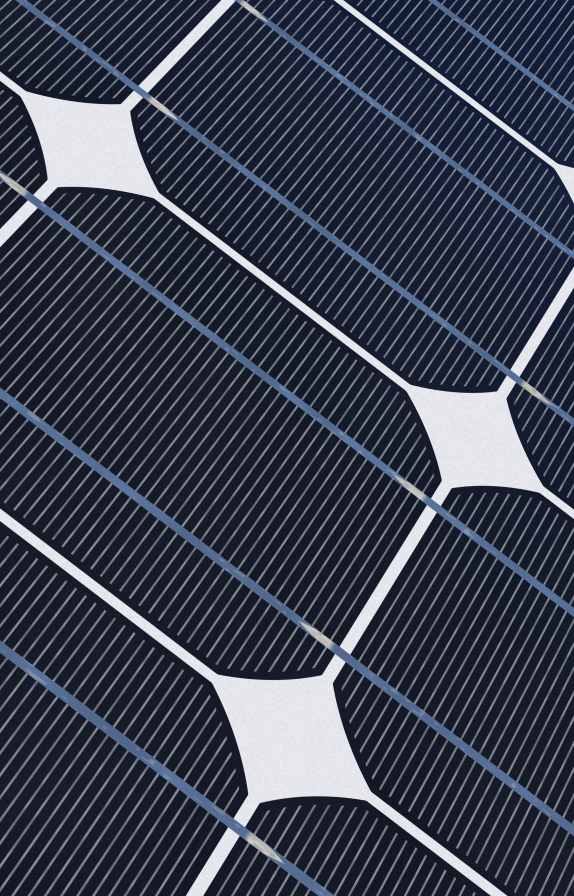
Reproduce this pattern procedurally as a Shadertoy shader.

```glsl
float hash(vec2 p) {
    vec3 q = fract(p.xyx * vec3(0.1031, 0.1030, 0.0973));
    q += dot(q, q.yzx + 33.33);
    return fract((q.x + q.y) * q.z);
}

float noise(vec2 p) {
    vec2 i = floor(p), f = fract(p);
    f = f * f * (3.0 - 2.0 * f);
    return mix(mix(hash(i), hash(i + vec2(1, 0)), f.x),
               mix(hash(i + vec2(0, 1)), hash(i + vec2(1, 1)), f.x), f.y);
}

float cross2(vec2 a, vec2 b) {
    return a.x * b.y - a.y * b.x;
}

// Inverse perspective: canvas offset to panel coordinates, one unit per cell
vec2 panelCoords(vec2 p, vec2 axisU, vec2 axisV, float tilt) {
    float c = cross2(p, axisU);
    float v = c / (cross2(axisV, axisU) - tilt * c);
    float u = dot(p * (1.0 + tilt * v) - v * axisV, axisU) / dot(axisU, axisU);
    return vec2(u, v);
}

float coverage(float d, float px) {
    return 1.0 - smoothstep(-0.7 * px, 0.7 * px, d);
}

// Square cell with corners trimmed by a circle
float cellMask(vec2 fromCentre, float gap, float radius, vec2 px) {
    return coverage(fromCentre.x - 0.5 + gap, px.x)
         * coverage(fromCentre.y - 0.5 + gap, px.y)
         * coverage(length(fromCentre) - radius, 0.5 * (px.x + px.y));
}

// Thin conductors, slightly uneven along their length
float fingerMask(vec2 panel, float count, float halfWidth, float px) {
    float x = panel.x * count;
    float line = coverage(abs(fract(x) - 0.5) - halfWidth, px * count);
    float wear = noise(vec2(floor(x) * 7.0, panel.y * 45.0));
    return line * mix(0.7, 1.1, wear);
}

void mainImage(out vec4 fragColor, in vec2 fragCoord) {
    vec2 pos = fragCoord / iResolution.y;
    vec2 panel = panelCoords(pos - vec2(0.1003, 0.8385), vec2(0.4297, -0.3281),
                             vec2(-0.2348, -0.2443), -0.1347);
    vec2 dx = dFdx(panel), dy = dFdy(panel);
    vec2 px = sqrt(dx * dx + dy * dy);
    vec2 local = fract(panel);
    vec2 fromCentre = abs(local - 0.5);
    float grain = hash(floor(pos * 512.0)) - 0.5;

    // White backing sheet
    vec3 backing = vec3(0.90, 0.905, 0.925) + 0.03 * grain;

    // Silicon, bluer toward the upper right
    float sky = smoothstep(0.7, 1.65, pos.x + pos.y);
    vec3 silicon = mix(vec3(0.085, 0.102, 0.155), vec3(0.075, 0.115, 0.225), sky);
    silicon += 0.02 * (noise(pos * 9.0) - 0.5) + 0.015 * grain;

    // Fingers stop short of the cell edge
    float fingers = fingerMask(panel, 46.0, 0.095, px.x)
                  * cellMask(fromCentre, 0.030, 0.570, px);
    vec3 cell = mix(silicon, vec3(0.52, 0.54, 0.565), min(fingers, 1.0));
    vec3 color = mix(backing, cell, cellMask(fromCentre, 0.0125, 0.587, px));

    // Two ribbons per cell, with pale solder specks
    float ribbonDist = abs(fromCentre.y - 0.25);
    float specks = smoothstep(0.72, 0.95, noise(panel * vec2(60.0, 130.0)));
    vec3 ribbon = mix(vec3(0.34, 0.435, 0.585), vec3(0.56, 0.62, 0.70), 0.6 * specks);
    ribbon *= 0.92 + 0.16 * noise(panel * vec2(14.0, 40.0));
    color = mix(color, ribbon, coverage(ribbonDist - 0.0115, px.y));

    // Bright tapered tabs, on alternating sides from row to row
    float alongTab = mod(floor(panel.y), 2.0) < 0.5 ? 1.0 - local.x : local.x;
    float taper = 1.0 - smoothstep(0.055, 0.115, alongTab);
    float tab = smoothstep(0.018, 0.032, alongTab) * step(alongTab, 0.115)
              * coverage(ribbonDist - 0.0105 * taper, px.y);
    vec3 solder = vec3(0.84, 0.83, 0.80) - 0.18 * noise(panel * vec2(90.0, 160.0));
    color = mix(color, solder, tab * smoothstep(0.0, 0.3, taper));

    fragColor = vec4(color, 1.0);
}
```
